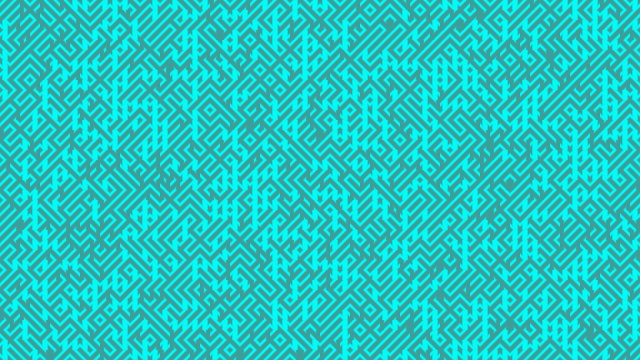
Write a Shadertoy shader that draws this pattern.

```glsl
// Two-tone diagonal maze of random tiles, with clustered upright gaps and blocked paths.

const float COLUMNS = 64.0;        // tiles across the canvas
const float LINE_HALF = 0.18;      // half width of a path, along x, in tiles
const float GAP_HALF = 0.27;       // half width of an upright gap, in tiles
const float BLOCK_START = 0.1;     // a blocked path is walled beyond this x
const float RISING_SHARE = 0.58;   // share of tiles that rise to the right
const float GAP_SHARE = 0.31;      // mean share of tiles with a gap
const float BLOCK_SHARE = 0.16;    // mean share of tiles with a blocked path
const float CLUSTER_SIZE = 3.0;    // spread of gap clusters, in tiles
const vec3 WALL_COLOR = vec3(0.235, 0.620, 0.605);
const vec3 PATH_COLOR = vec3(0.0, 0.995, 0.975);

float hash(vec2 p, float seed) {
    return fract(sin(dot(p, vec2(127.1, 311.7)) + seed * 74.7) * 43758.5453);
}

// Smooth value noise from 0 to 1
float noise(vec2 p, float seed) {
    vec2 id = floor(p);
    vec2 t = smoothstep(0.0, 1.0, fract(p));
    float low = mix(hash(id, seed), hash(id + vec2(1.0, 0.0), seed), t.x);
    float high = mix(hash(id + vec2(0.0, 1.0), seed), hash(id + 1.0, seed), t.x);
    return mix(low, high, t.y);
}

// Coverage of a shape from its signed distance (negative inside)
float cover(float distanceToEdge, float softness) {
    return 1.0 - smoothstep(-softness, softness, distanceToEdge);
}

// Signed distance to the two paths that cut opposite corners of a tile
float pathDistance(float across, float halfWidth) {
    return (abs(abs(across) - 0.5) - halfWidth) * 0.7071;
}

// Signed distance to a slanted-ended upright gap between the two paths
float gapDistance(float x, float across, float halfWidth) {
    return max(abs(x) - halfWidth, (abs(across) - 0.5) * 0.7071);
}

// Amount of path colour at a point given in tile units
float maze(vec2 p, float softness) {
    vec2 id = floor(p);
    vec2 local = fract(p) - 0.5;
    float slope = hash(id, 1.0) < RISING_SHARE ? 1.0 : -1.0;
    float across = local.y - slope * local.x;
    float density = noise(id / CLUSTER_SIZE, 3.0);
    float pick = hash(id, 2.0);
    float d = pathDistance(across, LINE_HALF);

    // Gaps join neighbouring paths, blocks break one path off
    if (pick < 2.0 * density * GAP_SHARE) {
        d = min(d, gapDistance(local.x, across, GAP_HALF));
    } else if (1.0 - pick < 2.0 * (1.0 - density) * BLOCK_SHARE) {
        float side = hash(id, 4.0) < 0.5 ? 1.0 : -1.0;
        d = max(d, side * local.x - BLOCK_START);
    }
    return cover(d, softness);
}

void mainImage(out vec4 fragColor, in vec2 fragCoord) {
    float tilesPerPixel = COLUMNS / iResolution.x;
    float path = maze(fragCoord * tilesPerPixel, 0.95 * tilesPerPixel);
    fragColor = vec4(mix(WALL_COLOR, PATH_COLOR, path), 1.0);
}
```
